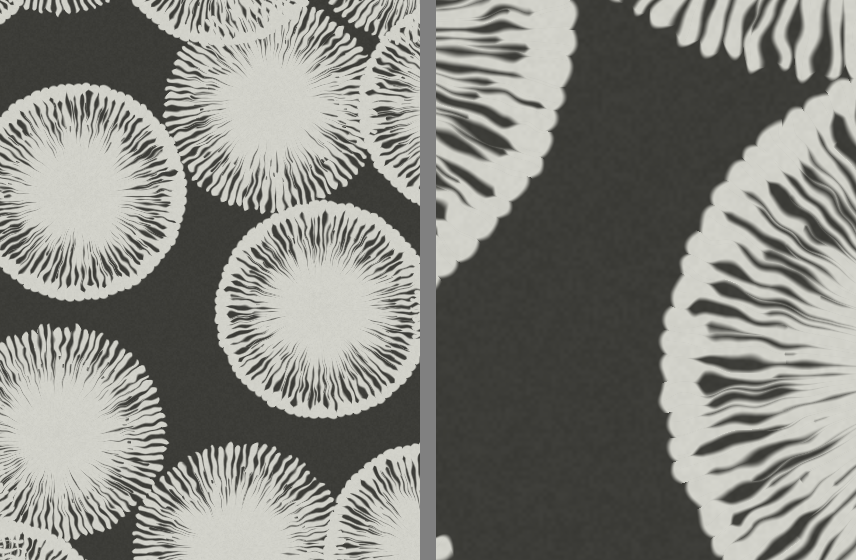
Left, the full canvas; right, a detail of the centre.
This pattern is drawn by a Shadertoy shader. Its source:

```glsl
// Pale block-printed radial discs, alternately rimmed and open, on a charcoal ground.
#define RADIUS 0.262     // disc radius, canvas widths
#define SLITS 76.0       // main slits per disc
#define FLECKS 108.0     // short fine slits per disc
#define SLIT_WIDTH 0.37  // half width as a share of the slit pitch
#define THINNING 0.008   // trims slits so that thin parts break up
#define WOBBLE 0.5       // raggedness of the slits
#define HUB_DRIFT 0.16   // how far hubs sit off centre
#define SOFTNESS 0.0026  // edge blur, canvas widths
#define GRAIN 0.022      // tooth of the paper
#define PALE vec3(0.822, 0.822, 0.792)
#define CHARCOAL vec3(0.235, 0.235, 0.218)

const float TAU = 6.2831853;

vec2 hash2(vec2 p) {
    vec3 q = fract(p.xyx * vec3(0.1031, 0.1030, 0.0973));
    q += dot(q, q.yzx + 33.33);
    return fract((q.xx + q.yz) * q.zy);
}

float noise(vec2 p) {
    vec2 cell = floor(p), f = fract(p);
    f = f * f * (3.0 - 2.0 * f);
    float low = mix(hash2(cell).x, hash2(cell + vec2(1, 0)).x, f.x);
    float high = mix(hash2(cell + vec2(0, 1)).x, hash2(cell + vec2(1, 1)).x, f.x);
    return mix(low, high, f.y);
}

// Distance to a ring of tapered slits; spans hold (min, range) of start and end.
float slitRing(float turn, float r, float count, float seed, vec2 startSpan, vec2 endSpan) {
    float a = turn * count;
    float id = mod(floor(a), count);
    vec2 h = hash2(vec2(id, seed));
    vec2 k = hash2(vec2(id + 0.5, seed + 17.0));
    float start = startSpan.x + startSpan.y * h.x;
    float end = endSpan.x + endSpan.y * h.y;
    float t = (r - start) / max(end - start, 0.05);
    float taper = smoothstep(0.0, 0.45, t) * (1.0 - smoothstep(0.88, 1.0, t));
    float swell = 0.4 + 0.9 * noise(vec2(floor(id) * 3.0 + seed, r * 11.0));
    float pitch = TAU * r / count;
    float halfWidth = SLIT_WIDTH * pitch * taper * swell - THINNING;
    return abs(fract(a) - 0.5 - 0.24 * (k.x - 0.5)) * pitch - halfWidth;
}

// Distance to the pale print of one disc of radius 1.
float disc(vec2 p, float seed, bool rimmed) {
    float r = length(p);
    vec2 hub = HUB_DRIFT * (hash2(vec2(seed, 5.0)) - 0.5);
    vec2 q = p - hub * max(1.0 - r * r, 0.0);
    float turn = atan(q.y, q.x) / TAU;
    float ragged = WOBBLE * (noise(p * 13.0 + seed) - 0.5) / SLITS;
    float s = turn + ragged;

    // Slits stop short of a rim, or run out past the edge
    vec2 reach = rimmed ? vec2(0.86, 0.09) : vec2(1.12, 0.1);
    float slits = slitRing(s, r, SLITS, seed, vec2(0.26, 0.4), reach);
    slits = min(slits, slitRing(s, r, FLECKS, seed + 41.0, vec2(0.27, 0.4), vec2(0.55, 0.35)));

    // Scalloped edge: one rounded tip per spoke between slits
    float spoke = s * SLITS + 0.5;
    float across = 2.0 * fract(spoke) - 1.0;
    float tip = hash2(vec2(mod(floor(spoke), SLITS), seed + 9.0)).x;
    float scallop = rimmed ? 0.018 * tip + 0.016 * across * across
                           : 0.045 * tip + 0.05 * across * across;
    float edge = r - 1.0 + scallop + 0.015 * (noise(p * 7.0 + seed) - 0.5);
    return max(edge, -slits);
}

// Disc centre measured right and down from the top left corner.
vec2 discCentre(float column, float row) {
    float side = sign(column), outer = abs(side), bend = row * row;
    float x = 0.186 + 0.462 * column + 0.13 * side * sin(1.9 * row)
            - 0.045 * bend * (1.0 - outer);
    float y = 0.457 - 0.205 * outer + mix(0.625, 0.443, outer) * row
            + mix(-0.052, 0.043, outer) * bend;
    return vec2(x, y);
}

void mainImage(out vec4 fragColor, in vec2 fragCoord) {
    vec2 uv = vec2(fragCoord.x, iResolution.y - fragCoord.y) / iResolution.x;

    // Union of all discs on the loose lattice
    float d = 1.0;
    for (int column = -1; column <= 2; column++) {
        for (int row = -1; row <= 2; row++) {
            vec2 p = (uv - discCentre(float(column), float(row))) / RADIUS;
            if (dot(p, p) > 1.2) continue;
            float seed = float(column * 7 + row * 31 + 60);
            d = min(d, disc(p, seed, ((column + row) & 1) == 0));
        }
    }

    // Print with soft edges and a slight paper tooth
    float blur = max(SOFTNESS, 0.7 / iResolution.x);
    float ink = 1.0 - smoothstep(-blur, blur, d * RADIUS);
    float tooth = noise(uv * 300.0) + 0.5 * noise(uv * 130.0 + 50.0) - 0.75;
    fragColor = vec4(mix(CHARCOAL, PALE, ink) + GRAIN * tooth, 1.0);
}
```
